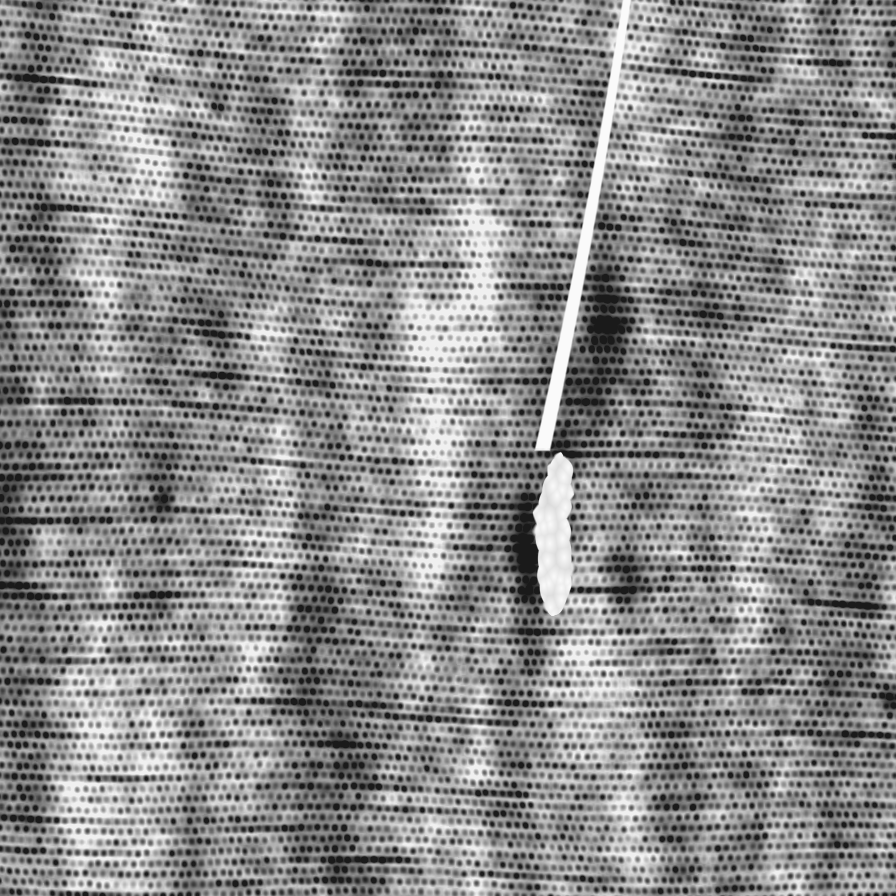
Write a WebGL 2 fragment shader that draws this texture.

```glsl
#version 300 es
precision highp float;

uniform vec2 u_resolution;
out vec4 fragColor;

float hash(vec2 p) {
    vec3 q = fract(vec3(p.xyx) * 0.1031);
    q += dot(q, q.yzx + 33.33);
    return fract((q.x + q.y) * q.z);
}

// Distance to the nearest scattered point
float cellular(vec2 p) {
    vec2 base = floor(p);
    float nearest = 2.0;
    for (int y = -1; y <= 1; y++) {
        for (int x = -1; x <= 1; x++) {
            vec2 c = base + vec2(x, y);
            vec2 site = c + vec2(hash(c), hash(c + 57.0));
            nearest = min(nearest, length(p - site));
        }
    }
    return nearest;
}

// Uneven thickness along one yarn, about -1 to 1
float yarnWaves(float t, float yarn) {
    float sum = 0.0;
    float frequency = 6.0;
    float weight = 0.5;
    for (int i = 0; i < 4; i++) {
        sum += weight * sin(t * frequency + 6.283 * hash(vec2(yarn, float(i) + 3.0)));
        frequency *= 2.1;
        weight *= 0.75;
    }
    return sum * 0.8;
}

float spot(vec2 p, vec2 center, vec2 radius) {
    vec2 d = (p - center) / radius;
    return exp(-dot(d, d));
}

// Staggered holes between yarns, with slubs along the rows
float weave(vec2 p) {
    vec2 q = p * vec2(107.0, 84.0);
    q.y += 84.0 * p.x * (0.01 + 0.06 * p.y) + 0.35 * sin(p.x * 11.0 + p.y * 5.0);
    q.x += 0.5 * sin(p.y * 9.0) + 0.25 * sin(p.y * 31.0 + p.x * 17.0);
    float row = floor(q.y);
    q.x += 0.5 * mod(row, 2.0);
    vec2 cell = floor(q);
    vec2 f = fract(q) - 0.5;
    vec2 jitter = 0.16 * (vec2(hash(cell + 11.0), hash(cell + 23.0)) - 0.5);
    float hole = 1.0 - smoothstep(0.04, 0.52, length((f - jitter) * vec2(0.95, 1.0)));
    float band = 1.0 - smoothstep(0.15, 0.5, abs(f.y));
    float column = 1.0 - smoothstep(0.2, 0.5, abs(f.x));
    float slub = yarnWaves(p.x, row);
    float tone = 0.74 - hole * mix(0.2, 0.6, hash(cell));
    tone += 0.11 * slub * band - 0.06 * band;
    tone -= 0.28 * band * smoothstep(0.2, 1.0, -slub) * hash(vec2(row, 9.0));
    tone += 0.14 * (hash(cell + 31.0) - 0.5) * band * column;
    return tone + 0.06 * yarnWaves(p.y, cell.x + 200.0) * column;
}

// Soft upright folds and blotches
float folds(vec2 p) {
    float shade = 0.07 * sin(p.x * 33.0 + 1.4 * sin(p.y * 5.0) - 2.6);
    shade += 0.06 * sin(p.x * 71.0 + 2.0 * sin(p.y * 8.0 + 1.0));
    shade += 0.05 * sin(p.x * 13.0 - p.y * 9.0 + 1.0);
    shade += 0.24 * (cellular(p * vec2(26.0, 13.0)) - 0.48);
    shade += 0.3 * (cellular(p * vec2(17.0, 62.0) + vec2(0.0, 3.0 * p.x)) - 0.48);
    shade += 0.16 * (cellular(p * vec2(64.0, 43.0) + 9.0) - 0.48);
    shade += 0.16 * spot(p, vec2(0.5, 0.57), vec2(0.07, 0.2));
    shade += 0.2 * spot(p, vec2(0.13, 0.86), vec2(0.035, 0.09));
    shade += 0.17 * spot(p, vec2(0.15, 0.15), vec2(0.06, 0.15));
    shade += 0.16 * spot(p, vec2(0.535, 0.22), vec2(0.014, 0.14));
    shade += 0.2 * spot(p, vec2(0.67, 0.26), vec2(0.05, 0.05));
    shade -= 0.16 * spot(p, vec2(0.0, 0.5), vec2(0.05, 0.5));
    return shade - 0.14 * spot(p, vec2(0.36, 0.2), vec2(0.04, 0.25));
}

// Shadows beside the loose thread and small dark flecks
float shadows(vec2 p) {
    float dark = 0.6 * spot(p, vec2(0.588, 0.39), vec2(0.017, 0.08));
    dark += 0.45 * spot(p - vec2(0.2 * (p.y - 0.6), 0.0), vec2(0.664, 0.6), vec2(0.03, 0.12));
    dark += 0.3 * spot(p, vec2(0.675, 0.635), vec2(0.02, 0.013));
    dark += 0.35 * spot(p, vec2(0.7, 0.35), vec2(0.025, 0.04));
    dark += 0.6 * spot(p, vec2(0.995, 0.22), vec2(0.015, 0.014));
    dark += 0.4 * spot(p, vec2(0.245, 0.88), vec2(0.011, 0.014));
    dark += 0.35 * spot(p, vec2(0.18, 0.91), vec2(0.017, 0.014));
    return dark + 0.35 * spot(p, vec2(0.183, 0.445), vec2(0.01, 0.014));
}

void main() {
    vec2 p = gl_FragCoord.xy / u_resolution;
    float edge = 1.2 / min(u_resolution.x, u_resolution.y);
    float tone = clamp(weave(p) + folds(p) - shadows(p), 0.1, 0.94);

    // Loose thread, bending and thinning upward
    float t = p.y - 0.505;
    float center = 0.607 + 0.22 * t - 0.066 * t * t;
    float width = mix(0.0085, 0.0045, clamp(t * 2.0, 0.0, 1.0));
    float thread = max(abs(p.x - center) - width, -t - 0.008);

    // Frayed tuft, tapering at both ends
    float s = (p.y - 0.405) / 0.093;
    float middle = 0.618 + 0.008 * smoothstep(0.3, 1.0, s) + 0.002 * sin(p.y * 57.0);
    float tuft = abs(p.x - middle) - 0.021 * sqrt(max(1.0 - s * s * s * s, 0.0));
    tuft += 0.008 * (cellular(p * vec2(70.0, 55.0)) - 0.3) + 0.004 * max(s, 0.0);
    tuft = max(tuft, 0.093 * (abs(s) - 1.0));

    float strand = 1.0 - smoothstep(-edge, edge, min(thread, tuft));
    float fiber = 0.98 - 0.13 * cellular(p * vec2(90.0, 60.0)) * step(p.y, 0.5);
    fragColor = vec4(vec3(mix(tone, fiber, strand)), 1.0);
}
```
